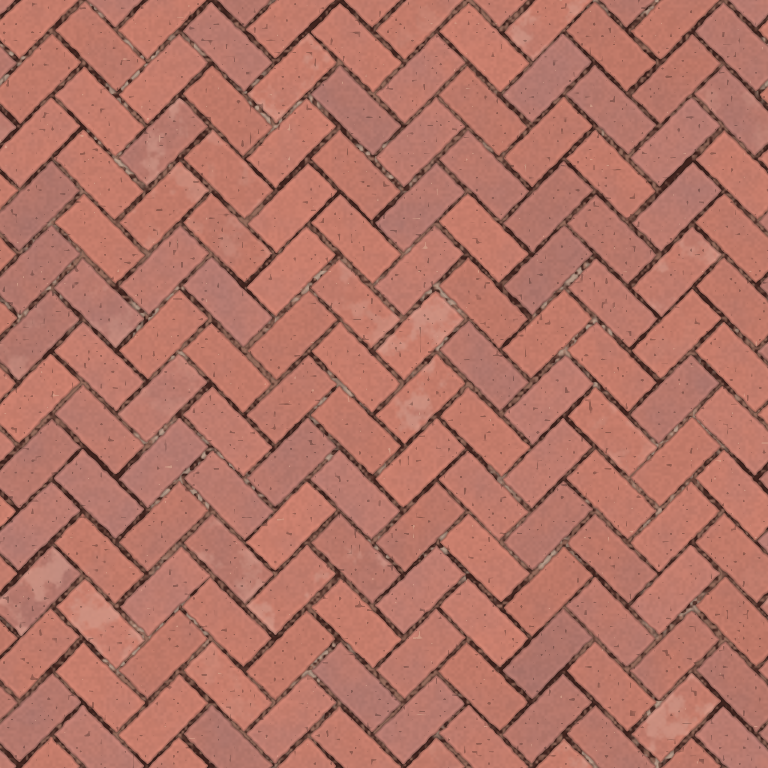
Reproduce this texture procedurally as a WebGL 2 fragment shader.

```glsl
#version 300 es
precision highp float;
// Weathered red clay pavers in a diagonal herringbone with sandy, gritty joints.
uniform vec2 u_resolution;
out vec4 fragColor;

float hash(vec2 p) {
  vec3 q = fract(p.xyx * 0.1031);
  q += dot(q, q.yzx + 33.33);
  return fract((q.x + q.y) * q.z);
}

// Value noise with n cells across the canvas; it wraps at the edges.
float noise(vec2 uv, float n, float seed) {
  vec2 p = uv * n, i = floor(p), f = p - i;
  f = f * f * (3.0 - 2.0 * f);
  vec2 a = mod(i, n) + seed, b = mod(i + 1.0, n) + seed;
  return mix(mix(hash(a), hash(vec2(b.x, a.y)), f.x),
             mix(hash(vec2(a.x, b.y)), hash(b), f.x), f.y);
}

float fbm(vec2 uv, float n, float seed) {
  float sum = 0.0, amp = 0.533;
  for (int i = 0; i < 4; i++) {
    sum += amp * noise(uv, n, seed + float(i) * 17.0);
    n *= 2.0;
    amp *= 0.5;
  }
  return sum;
}

float roundBox(vec2 p, vec2 halfSize, float r) {
  vec2 b = abs(p) - halfSize + r;
  return length(max(b, 0.0)) + min(max(b.x, b.y), 0.0) - r;
}

// Signed distance to the nearest paver, in paver widths, and its key.
float herringbone(vec2 uv, out vec2 key) {
  float nearest = 9.0;
  key = vec2(0.0);
  for (int side = 0; side < 2; side++) {
    float s = float(side);
    vec2 grid = uv * vec2(6.0, 12.0) - vec2(0.28, 0.77) - 0.5 * s;
    for (int k = -1; k <= 1; k++) {
      vec2 cell = floor(grid + 0.5) + vec2(0.0, float(k));
      vec2 id = mod(cell, vec2(6.0, 12.0)) + 20.0 * s;
      // Each paver is laid slightly off its place and angle.
      vec2 p = (grid - cell) * vec2(2.0, 1.0) * sqrt(2.0);
      p += 0.05 * (vec2(hash(id + 3.0), hash(id + 47.0)) - 0.5);
      float angle = radians(45.0 - 90.0 * s) + 0.03 * (hash(id + 91.0) - 0.5);
      vec2 along = vec2(cos(angle), sin(angle));
      p = vec2(dot(p, along), dot(p, vec2(-along.y, along.x)));
      float d = roundBox(p, vec2(0.958, 0.458), 0.03);
      if (d < nearest) {
        nearest = d;
        key = id;
      }
    }
  }
  return nearest;
}

void main() {
  vec2 uv = gl_FragCoord.xy / u_resolution;
  vec2 key;
  float d = herringbone(uv, key);
  float pixel = 12.0 * sqrt(2.0) / min(u_resolution.x, u_resolution.y);
  float seed = floor(hash(key + 11.0) * 90.0);
  float grain = noise(uv, 256.0, 5.0);
  float mottle = fbm(uv, 24.0, seed);
  d += 0.035 * (noise(uv, 150.0, 31.0) - 0.5);

  // Fired clay: orange red to mauve, differing from paver to paver.
  float mauve = 0.75 * smoothstep(0.4, 1.0, hash(key + 29.0)) + 0.9 * (mottle - 0.45);
  vec3 clay = mix(vec3(0.765, 0.483, 0.415), vec3(0.68, 0.465, 0.43), clamp(mauve, 0.0, 1.0));
  clay *= 1.0 + 0.06 * (hash(key + 63.0) - 0.5) + 0.07 * (grain - 0.5);

  // Pale scuffs on a few pavers, then dark pits and light flecks.
  float scuffed = smoothstep(0.84, 0.95, hash(key + 77.0));
  float scuff = smoothstep(0.5, 0.72, fbm(uv, 40.0, seed + 9.0));
  clay = mix(clay, vec3(0.82, 0.61, 0.55), 0.6 * scuffed * scuff);
  clay *= 1.0 - 0.25 * smoothstep(0.88, 0.97, noise(uv, 190.0, 53.0));
  clay = mix(clay, vec3(0.85, 0.67, 0.57), 0.6 * smoothstep(0.965, 0.995, noise(uv, 130.0, 71.0)));

  // Worn rim with a soft dirty edge.
  clay *= 1.0 + 0.04 * smoothstep(-0.13, -0.06, d);
  clay *= 1.0 - 0.24 * smoothstep(-0.055, 0.0, d);

  // Joints: dark cracks, brown sand, and patches of pale grit.
  float sand = smoothstep(0.3, 0.72, 0.55 * fbm(uv, 18.0, 13.0) + 0.45 * grain);
  vec3 joint = mix(vec3(0.23, 0.13, 0.11), vec3(0.54, 0.39, 0.33), sand);
  float grit = smoothstep(0.56, 0.72, fbm(uv, 14.0, 37.0)) * smoothstep(0.35, 0.75, noise(uv, 200.0, 83.0));
  joint = mix(joint, vec3(0.73, 0.63, 0.56), 0.8 * grit);
  joint *= 0.88 + 0.2 * smoothstep(0.0, 0.05, d);

  float gap = smoothstep(-0.6 * pixel, 0.6 * pixel, d);
  fragColor = vec4(mix(clay, joint, gap), 1.0);
}
```
